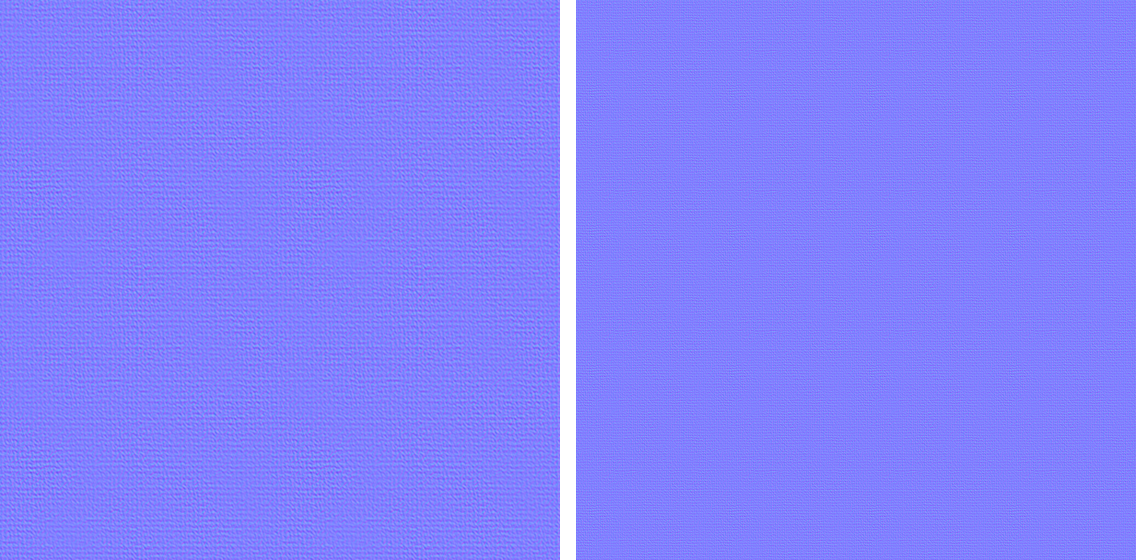
Left: one tile. Right: repeated 2 by 2.
A WebGL 1 fragment shader for this texture map:

```glsl
precision highp float;
// Tangent-space normal map of a fine plain-weave cloth with fuzzy fibres.
// A height field of crossing threads, grain and diagonal streaks is
// differentiated by central differences and encoded as a normal.

uniform vec2 u_resolution;

const float PI = 3.14159265;
const float TILES = 2.0;                   // cloth patches across and down
const vec2  THREADS = vec2(64.0, 52.0);    // per patch, even so the weave wraps
const float SLOPE_STEP = 0.0038;           // difference distance, in patches
const float SLOPE_UNIT = 56.0;             // slopes are per 1/56 of a patch
const vec2  RELIEF = vec2(0.060, 0.064);
const float UNDULATION = 0.40;             // rise and fall of each thread
const float BLEND = 0.18;                  // softness where threads cross
const float WAVER = 0.25;                  // sideways drift, in threads
const float WAVER_CELLS = 8.0;
const float GRAIN = 1.45;
const float GRAIN_CELLS = 128.0;
const float STREAK = 0.40;
const vec2  STREAK_CELLS = vec2(64.0, 16.0);
const float PATCH_CELLS = 5.0;
const float PATCHINESS = 0.5;
const vec2  NEUTRAL = vec2(0.508, 0.503);

float hash(vec2 p) {
  vec3 q = fract(vec3(p.xyx) * 0.1031);
  q += dot(q, q.yzx + 33.33);
  return fract((q.x + q.y) * q.z);
}

// Gradient noise that wraps after a whole number of cells.
float cornerValue(vec2 cell, vec2 offset, vec2 period) {
  vec2 wrapped = floor(mod(cell + 0.5, period));
  float angle = 2.0 * PI * hash(wrapped + period * 1.37);
  return dot(vec2(cos(angle), sin(angle)), offset);
}

float noise(vec2 p, vec2 period) {
  vec2 cell = floor(p);
  vec2 f = p - cell;
  vec2 w = f * f * f * (f * (f * 6.0 - 15.0) + 10.0);
  vec2 e = vec2(1.0, 0.0);
  float low = mix(cornerValue(cell, f, period),
                  cornerValue(cell + e, f - e, period), w.x);
  float high = mix(cornerValue(cell + e.yx, f - e.yx, period),
                   cornerValue(cell + e.xx, f - e.xx, period), w.x);
  return mix(low, high, w.y);
}

float softMax(float a, float b) {
  float h = max(BLEND - abs(a - b), 0.0) / BLEND;
  return max(a, b) + h * h * BLEND * 0.25;
}

// Rounded cross-section, with its own fullness for every thread.
float threadProfile(float x, float count, float family) {
  float index = floor(mod(floor(x) + 0.5, count));
  float fullness = mix(0.7, 1.2, hash(vec2(index, family)));
  return fullness * (0.5 - 0.5 * cos(2.0 * PI * x));
}

// Threads pass over and under one another in a checkerboard.
float weaveHeight(vec2 p) {
  float warpRise = cos(PI * (floor(p.x) + p.y - 0.5));
  float weftRise = -cos(PI * (floor(p.y) + p.x - 0.5));
  float warp = threadProfile(p.x, THREADS.x, 7.0) + UNDULATION * warpRise;
  float weft = threadProfile(p.y, THREADS.y, 61.0) + UNDULATION * weftRise;
  return softMax(warp, weft);
}

float clothHeight(vec2 p, vec2 drift) {
  float grain = noise(p * GRAIN_CELLS, vec2(GRAIN_CELLS));
  vec2 diagonal = vec2(p.x - p.y, p.x + p.y);
  float streak = noise(diagonal * STREAK_CELLS, STREAK_CELLS);
  return weaveHeight(p * THREADS + drift) + GRAIN * grain + STREAK * streak;
}

void main() {
  vec2 p = gl_FragCoord.xy / u_resolution * TILES;

  // Slow sideways drift of the threads
  vec2 waverPos = p * WAVER_CELLS;
  vec2 drift = WAVER * vec2(noise(waverPos, vec2(WAVER_CELLS)),
                            noise(waverPos.yx + 3.5, vec2(WAVER_CELLS)));

  // Surface slope
  vec2 e = vec2(SLOPE_STEP, 0.0);
  vec2 slope = vec2(
    clothHeight(p + e, drift) - clothHeight(p - e, drift),
    clothHeight(p + e.yx, drift) - clothHeight(p - e.yx, drift)
  ) / (2.0 * SLOPE_STEP * SLOPE_UNIT);

  // Broad patches of flatter and rougher cloth
  float rough = 1.0 + PATCHINESS * noise(p * PATCH_CELLS, vec2(PATCH_CELLS));
  vec3 normal = normalize(vec3(-slope * RELIEF * rough, 1.0));

  gl_FragColor = vec4(NEUTRAL + 0.5 * normal.xy, 0.5 + 0.5 * normal.z, 1.0);
}
```
